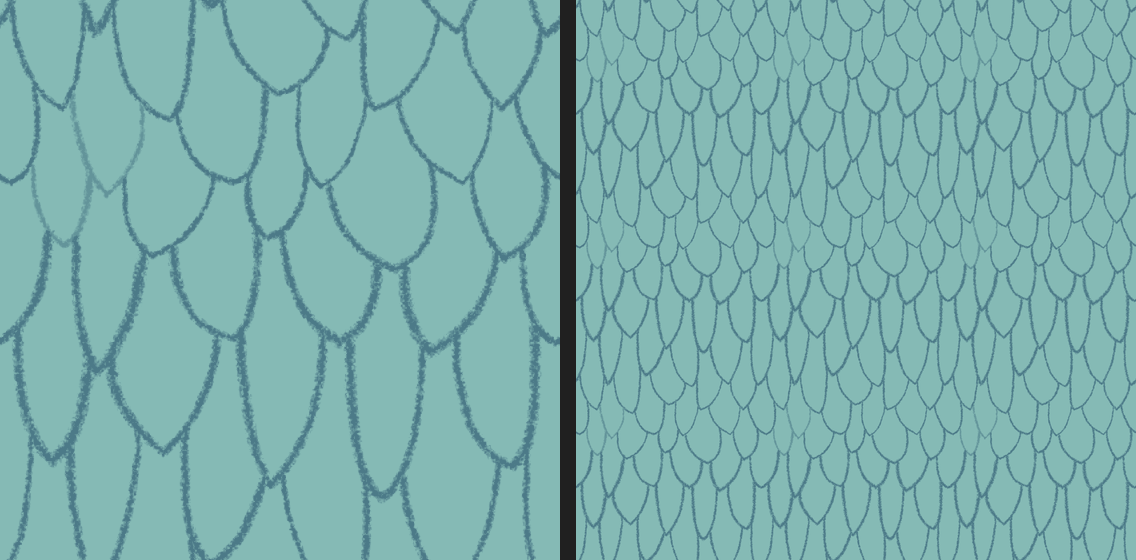
Left: one tile. Right: repeated 3 by 3.
Reproduce this pattern procedurally as a Shadertoy shader.

```glsl
// Seamless hand-drawn scales: staggered rows of chalky, dark teal U and V strokes on pale teal.

const vec3 PAPER = vec3(0.52, 0.73, 0.71);
const vec3 INK = vec3(0.30, 0.48, 0.535);
const float COLUMNS = 5.0;               // scales per row
const float ROWS = 6.0;                  // must be even for the stagger to wrap
const vec2 TIP_JITTER = vec2(0.062, 0.080);
const float SIZE_SWELL = 0.045;          // scales grow taller around SWELL_HEIGHT
const float SWELL_HEIGHT = 0.22;
const vec2 HALF_WIDTH = vec2(0.0052, 0.0086);
const float HEAVY_SWELL = 0.25;          // thicker strokes among the tall scales
const float WOBBLE = 0.0045;
const float GRAIN_CELLS = 240.0;
const float GRAIN_GAIN = 1.9;
const float FAINT_SHARE = 0.07;
const int SEGMENTS = 10;
const float TAU = 6.2831853;

float hash(vec2 p, float seed) {
    vec3 q = fract(vec3(p.xyx + seed * 7.31) * vec3(0.1031, 0.1030, 0.0973));
    q += dot(q, q.yzx + 33.33);
    return fract((q.x + q.y) * q.z);
}

// Value noise that wraps after a whole number of cells
float noise(vec2 uv, float cells, float seed) {
    vec2 p = uv * cells, i = floor(p), f = fract(p);
    f = f * f * (3.0 - 2.0 * f);
    vec2 a = mod(i, cells), b = mod(i + 1.0, cells);
    return mix(mix(hash(a, seed), hash(vec2(b.x, a.y), seed), f.x),
               mix(hash(vec2(a.x, b.y), seed), hash(b, seed), f.x), f.y);
}

// Random value of a scale; cells count half columns across and rows up
float scaleHash(vec2 cell, float seed) {
    return hash(mod(cell, vec2(2.0 * COLUMNS, ROWS)), seed);
}

// Lowest point of a scale
vec2 tipOf(vec2 cell) {
    vec2 p = cell / vec2(2.0 * COLUMNS, ROWS);
    p += TIP_JITTER * (vec2(scaleHash(cell, 1.0), scaleHash(cell, 2.0)) - 0.5);
    p.y += SIZE_SWELL * sin(TAU * (p.y - SWELL_HEIGHT));
    return p;
}

// Control point of an arm: low values of the lift give a round U, high ones a V
vec2 bendOf(vec2 cell, vec2 tip, vec2 top) {
    float lift = mix(0.06, 0.42, scaleHash(cell, 3.0));
    float spread = mix(0.80, 0.58, scaleHash(cell, 4.0));
    return tip + (top - tip) * vec2(spread, lift);
}

vec2 bezier(vec2 a, vec2 b, vec2 c, float t) {
    return mix(mix(a, b, t), mix(b, c, t), t);
}

// Signed depth inside one arm: 1 on its centre line, 0 at its edge
float armDepth(vec2 p, vec2 cell, float side, vec2 tip) {
    vec2 upper = cell + vec2(side, 1.0);
    vec2 upperTip = tipOf(upper), highTip = tipOf(cell + vec2(0.0, 2.0));
    // The arm starts on the flank of the scale above
    float along = mix(0.08, 0.34, scaleHash(cell, 5.0 + side));
    vec2 start = bezier(upperTip, bendOf(upper, upperTip, highTip), highTip, along);
    vec2 bend = bendOf(cell, tip, upperTip);

    float swell = 1.0 + HEAVY_SWELL * cos(TAU * (tip.y - SWELL_HEIGHT));
    float tipWidth = swell * mix(HALF_WIDTH.x, HALF_WIDTH.y, scaleHash(cell, 7.0));
    float topWidth = swell * mix(HALF_WIDTH.x, HALF_WIDTH.y, scaleHash(cell, 9.0 + side));

    float depth = -9.0;
    vec2 a = tip;
    for (int k = 1; k <= SEGMENTS; k++) {
        float t = float(k) / float(SEGMENTS);
        vec2 b = bezier(tip, bend, start, t);
        vec2 ab = b - a, ap = p - a;
        float h = clamp(dot(ap, ab) / dot(ab, ab), 0.0, 1.0);
        float width = mix(tipWidth, topWidth, t);
        depth = max(depth, 1.0 - length(ap - ab * h) / width);
        a = b;
    }
    return depth;
}

void mainImage(out vec4 fragColor, in vec2 fragCoord) {
    vec2 uv = fragCoord / iResolution.xy;

    // Unsteady hand and chalk grain
    vec2 p = uv + WOBBLE * (vec2(noise(uv, 20.0, 11.0), noise(uv, 20.0, 12.0)) - 0.5);
    float grain = 0.55 * noise(uv, GRAIN_CELLS, 13.0) + 0.30 * noise(uv, GRAIN_CELLS * 1.75, 14.0)
                + 0.15 * noise(uv, GRAIN_CELLS * 0.25, 15.0) - 0.5;

    float ink = 0.0;
    for (float row = 0.0; row < ROWS; row++) {
        for (float column = 0.0; column < COLUMNS; column++) {
            vec2 cell = vec2(2.0 * column + mod(row, 2.0), row);
            vec2 tip = tipOf(cell);
            // Nearest wrapped copy, skipped when out of reach
            vec2 offset = p - tip - vec2(0.0, 0.2);
            offset -= floor(offset + 0.5);
            if (abs(offset.x) > 0.2 || abs(offset.y) > 0.26) continue;
            vec2 local = tip + offset + vec2(0.0, 0.2);
            for (float side = -1.0; side < 2.0; side += 2.0) {
                float depth = armDepth(local, cell, side, tip);
                float cover = clamp(0.28 + depth + GRAIN_GAIN * grain, 0.0, 1.0);
                cover *= smoothstep(-0.5, 0.0, depth);
                float faint = step(scaleHash(cell, 16.0), FAINT_SHARE);
                ink = max(ink, cover * mix(1.0, 0.6, faint));
            }
        }
    }
    fragColor = vec4(mix(PAPER, INK, ink), 1.0);
}
```
